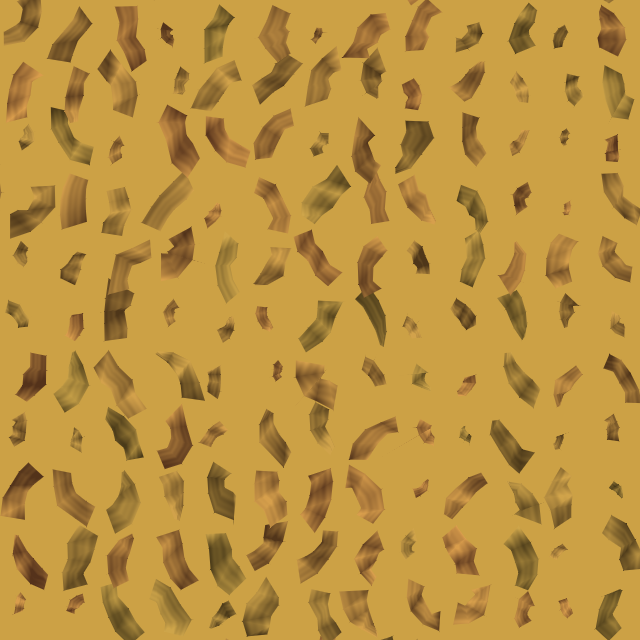
Write a WebGL 1 fragment shader that draws this pattern.

```glsl
precision highp float;
// Scattered bent shards of brown, faceted bark on a flat ochre ground.

uniform vec2 u_resolution;

#define GRID vec2(13.0, 11.0)
#define HALF_LENGTH 0.047
#define HALF_WIDTH 0.0175
#define SMALL_SHARE 0.36
#define LEAN 1.5
#define TONE_MEAN 0.55
#define TONE_SPREAD 0.95
#define STREAKS 0.07
#define GROUND vec3(0.80, 0.63, 0.27)
#define DARK_BARK vec3(0.31, 0.21, 0.10)
#define LIGHT_BARK vec3(0.79, 0.60, 0.28)

const float RIBS = 5.0;

float hash(vec2 cell, float salt) {
  vec3 q = fract(vec3(cell, salt) * vec3(0.1031, 0.1137, 0.0973) + 0.37);
  q += dot(q, q.yzx + 33.33);
  return fract((q.x + q.y) * q.z);
}

float cross2(vec2 a, vec2 b) { return a.x * b.y - a.y * b.x; }

// Size of a shard: x = half length, y = half width.
vec2 shardSize(vec2 cell) {
  float r = hash(cell, 1.0);
  float grow = mix(1.08, 0.92, cell.x / GRID.x);
  if (hash(cell, 2.0) < SMALL_SHARE)
    return grow * vec2(HALF_LENGTH, HALF_WIDTH * 1.3) * mix(0.25, 0.55, r);
  return grow * vec2(HALF_LENGTH * mix(0.75, 1.0, r),
                     HALF_WIDTH * mix(0.8, 1.15, hash(cell, 3.0)));
}

// Corner k of the triangle strip: xy = place, z = tone, w = side of the band.
vec4 corner(vec2 cell, float k, vec2 size) {
  float along = floor(k * 0.5) / (RIBS - 1.0) * 2.0 - 1.0;
  float side = mod(k, 2.0) * 2.0 - 1.0;
  float turn = hash(cell, 4.0) - 0.5;
  float bend = (turn < 0.0 ? -1.0 : 1.0) * mix(0.12, 1.05, abs(turn) * 2.0);
  float angle = along * bend;

  // Spine along an arc, with an uneven width and sometimes a pointed tip.
  vec2 spine = size.x / bend * vec2(sin(angle), 0.5 + 0.5 * cos(bend) - cos(angle));
  float tipEnd = hash(cell, 5.0) < 0.5 ? -1.0 : 1.0;
  float taper = smoothstep(0.45, 0.9, hash(cell, 6.0));
  float width = size.y * mix(0.65, 1.25, hash(cell, 20.0 + k));
  width *= 1.0 - 0.85 * taper * smoothstep(0.1, 1.0, along * tipEnd);
  vec2 place = spine + side * width * vec2(-sin(angle), cos(angle));
  place.x += size.y * 0.5 * (hash(cell, 40.0 + k) - 0.5);

  // Turn the band upright, leaning to either side.
  float tilt = 1.5 + LEAN * (hash(cell, 7.0) - 0.5);
  float c = cos(tilt), s = sin(tilt);
  place = vec2(c * place.x - s * place.y, s * place.x + c * place.y);

  float tone = TONE_MEAN + 0.36 * (hash(cell, 8.0) - 0.5)
             + TONE_SPREAD * (hash(cell, 60.0 + k) - 0.5)
             + 0.10 * along * tipEnd;
  return vec4(place, tone, side);
}

// Bark colour with a shift between olive and reddish brown.
vec3 barkColor(float tone, float warmth) {
  vec3 bark = mix(DARK_BARK, LIGHT_BARK, clamp(tone, 0.0, 1.08));
  return bark + (warmth - 0.5) * vec3(0.05, -0.035, 0.01);
}

// Adds one triangle: rgb = covered colour, a = coverage.
vec4 facet(vec2 p, vec4 a, vec4 b, vec4 c, vec2 cell, float pixel) {
  float area = cross2(b.xy - a.xy, c.xy - a.xy);
  vec3 edge = vec3(cross2(c.xy - b.xy, p - b.xy),
                   cross2(a.xy - c.xy, p - c.xy),
                   cross2(b.xy - a.xy, p - a.xy));
  vec3 span = vec3(length(c.xy - b.xy), length(a.xy - c.xy), length(b.xy - a.xy));
  vec3 inside = edge * sign(area) / max(span, vec3(1e-5));
  float cover = clamp(min(inside.x, min(inside.y, inside.z)) / pixel + 0.5, 0.0, 1.0);
  if (cover <= 0.0) return vec4(0.0);

  vec3 weight = max(edge * sign(area), 0.0);
  weight /= max(weight.x + weight.y + weight.z, 1e-9);
  float tone = dot(weight, vec3(a.z, b.z, c.z));
  float across = dot(weight, vec3(a.w, b.w, c.w));
  float seed = 6.28 * hash(cell, 9.0);
  tone += STREAKS * (sin(across * 5.0 + seed) + 0.6 * sin(across * 11.0 + tone * 6.0 + seed));
  return vec4(barkColor(tone, hash(cell, 10.0)), 1.0) * cover;
}

void main() {
  float pixel = 1.0 / min(u_resolution.x, u_resolution.y);
  vec2 uv = gl_FragCoord.xy * pixel;
  vec2 home = floor(uv * GRID);
  vec3 color = GROUND;

  for (int n = 0; n < 9; n++) {
    float i = float(n);
    vec2 cell = home + vec2(mod(i, 3.0), floor(i / 3.0)) - 1.0;
    vec2 jitter = vec2(hash(cell, 11.0), hash(cell, 12.0)) - 0.5;
    vec2 center = (cell + 0.5 + 0.34 * jitter) / GRID;
    vec2 p = uv - center;
    if (dot(p, p) > 0.0064) continue;

    // Walk the strip; facets that share an edge add up to full coverage.
    vec2 size = shardSize(cell);
    vec4 a = corner(cell, 0.0, size);
    vec4 b = corner(cell, 1.0, size);
    vec4 sum = vec4(0.0);
    for (int k = 2; k < 10; k++) {
      vec4 c = corner(cell, float(k), size);
      sum += facet(p, a, b, c, cell, pixel);
      a = b;
      b = c;
    }
    color = mix(color, sum.rgb / max(sum.a, 1e-4), min(sum.a, 1.0));
  }
  gl_FragColor = vec4(color, 1.0);
}
```
